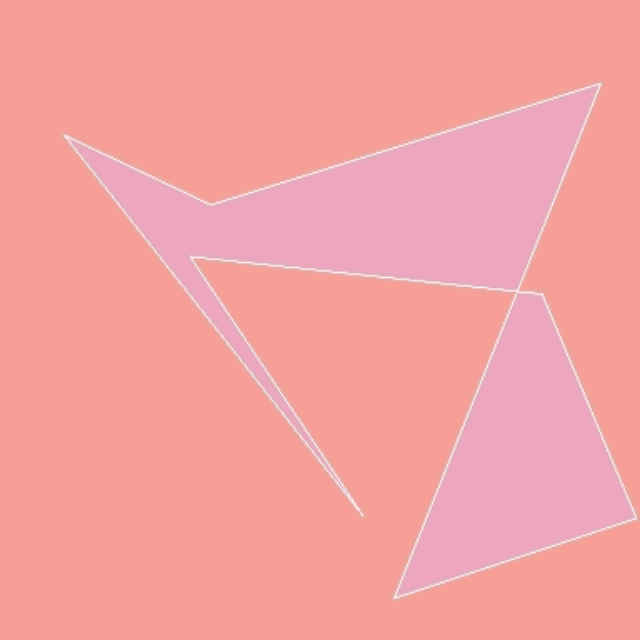
This background is drawn by a WebGL 1 fragment shader. Its source:

```glsl
precision highp float;
// A self-crossing pink polygon with a stepped pale outline and grainy grey fringe on coral.

uniform vec2 u_resolution;

const vec3 CORAL = vec3(0.970, 0.622, 0.588);
const vec3 PINK = vec3(0.935, 0.651, 0.753);
const vec3 OUTLINE = vec3(1.0, 0.93, 0.94);
const vec3 FRINGE = vec3(0.80, 0.70, 0.69);
const float GRID = 384.0;           // grain cells across the canvas
const float FRINGE_REACH = 0.0095;  // how far the grey grain spreads
const float FRINGE_STRENGTH = 0.75;
const int CORNERS = 8;

vec2 corner[CORNERS];

float hash(vec2 p) {
  vec3 q = fract(vec3(p.xyx) * 0.1031);
  q += dot(q, q.yzx + 33.33);
  return fract((q.x + q.y) * q.z);
}

// Distance from p to the segment a-b
float segmentDistance(vec2 p, vec2 a, vec2 b) {
  vec2 ap = p - a;
  vec2 ab = b - a;
  return length(ap - ab * clamp(dot(ap, ab) / dot(ab, ab), 0.0, 1.0));
}

// True when a ray from p towards +x crosses the segment a-b
bool rayCrosses(vec2 p, vec2 a, vec2 b) {
  if ((a.y > p.y) == (b.y > p.y)) return false;
  return p.x < a.x + (b.x - a.x) * (p.y - a.y) / (b.y - a.y);
}

// Colour of one grain cell
vec3 cellColor(vec2 cell) {
  vec2 p = (cell + 0.5) / GRID;
  float nearest = 1e3;
  float stepped = 1e3;
  float inside = 0.0;
  vec2 previous = corner[CORNERS - 1];
  for (int i = 0; i < CORNERS; i++) {
    vec2 current = corner[i];
    float d = segmentDistance(p, previous, current);
    vec2 along = abs(normalize(current - previous));
    nearest = min(nearest, d);
    // Measured along the minor axis, so each line is one cell thick
    stepped = min(stepped, d / max(along.x, along.y));
    if (rayCrosses(p, previous, current)) inside = 1.0 - inside;
    previous = current;
  }

  // Even-odd fill, grey grain beside the edges, then the line
  vec3 color = mix(CORAL, PINK, inside);
  float fringe = 1.0 - smoothstep(0.002, FRINGE_REACH, nearest);
  float grain = 0.15 + 0.85 * hash(cell);
  color = mix(color, FRINGE, FRINGE_STRENGTH * fringe * grain);
  float line = 1.0 - smoothstep(0.3, 0.75, stepped * GRID);
  return mix(color, OUTLINE, line);
}

void main() {
  float side = min(u_resolution.x, u_resolution.y);
  vec2 p = (gl_FragCoord.xy - 0.5 * u_resolution) / side + 0.5;

  // Corners in drawing order
  corner[0] = vec2(0.1005, 0.7887);
  corner[1] = vec2(0.3295, 0.6797);
  corner[2] = vec2(0.9388, 0.8695);
  corner[3] = vec2(0.6160, 0.0651);
  corner[4] = vec2(0.9945, 0.1900);
  corner[5] = vec2(0.8470, 0.5404);
  corner[6] = vec2(0.2970, 0.5990);
  corner[7] = vec2(0.5668, 0.1945);

  // Blend the four surrounding cells smoothly
  vec2 grid = p * GRID - 0.5;
  vec2 cell = floor(grid);
  vec2 f = grid - cell;
  vec3 low = mix(cellColor(cell), cellColor(cell + vec2(1.0, 0.0)), f.x);
  vec3 high = mix(cellColor(cell + vec2(0.0, 1.0)), cellColor(cell + 1.0), f.x);
  gl_FragColor = vec4(mix(low, high, f.y), 1.0);
}
```
